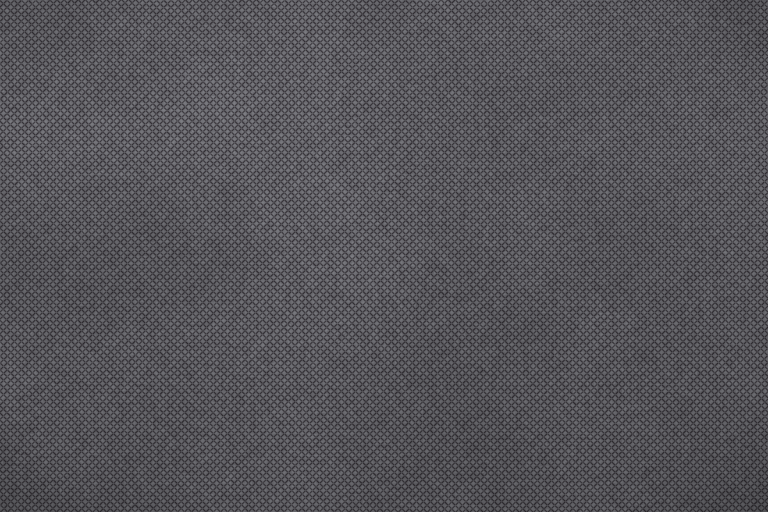
Write a Shadertoy shader that draws this texture.

```glsl
const float REPEATS_ACROSS = 108.0;   // one repeat is two cells wide and two high
const float GROOVE_HALF_LENGTH = 0.42; // in cells
const float GROOVE_RADIUS = 0.15;      // in cells
const float GROOVE_SOFTNESS = 0.10;
const float GROOVE_DEPTH = 1.05;
const float THREAD_TONE = 0.92;
const float THREAD_ROUNDING = 0.16;
const float CELL_VARIATION = 0.26;
const float FIBRE_VARIATION = 0.22;
const float WEAVE_WOBBLE = 0.35;       // in cells
const float BLOTCH_STRENGTH = 0.11;
const vec3 DARK_GREY = vec3(0.24, 0.23, 0.25);
const vec3 LIGHT_GREY = vec3(0.43, 0.43, 0.45);
const int SAMPLES = 3;                 // per pixel side

float hash(vec2 p) {
    vec3 q = fract(p.xyx * 0.1031);
    q += dot(q, q.yzx + 33.33);
    return fract((q.x + q.y) * q.z);
}

float valueNoise(vec2 p) {
    vec2 cell = floor(p);
    vec2 f = fract(p);
    f = f * f * (3.0 - 2.0 * f);
    float low = mix(hash(cell), hash(cell + vec2(1, 0)), f.x);
    float high = mix(hash(cell + vec2(0, 1)), hash(cell + vec2(1, 1)), f.x);
    return mix(low, high, f.y);
}

float layeredNoise(vec2 p) {
    float sum = 0.0;
    float weight = 0.5;
    for (int i = 0; i < 4; i++) {
        sum += weight * valueNoise(p);
        p = p * 2.03 + 17.0;
        weight *= 0.5;
    }
    return sum;
}

float segmentDistance(vec2 p, vec2 halfSegment) {
    float along = clamp(dot(p, halfSegment) / dot(halfSegment, halfSegment), -1.0, 1.0);
    return length(p - halfSegment * along);
}

// Diagonal grooves that change direction from cell to cell
float weaveTone(vec2 p) {
    vec2 cell = floor(p);
    vec2 local = fract(p) - 0.5;
    float slant = mod(cell.x + cell.y, 2.0) < 0.5 ? 1.0 : -1.0;
    vec2 halfGroove = GROOVE_HALF_LENGTH * normalize(vec2(1.0, slant));
    float d = segmentDistance(local, halfGroove) - GROOVE_RADIUS;
    float groove = 1.0 - smoothstep(-GROOVE_SOFTNESS, GROOVE_SOFTNESS, d);

    float variation = CELL_VARIATION * (hash(cell + 5.0) - 0.5);
    float rounding = THREAD_ROUNDING * (smoothstep(0.0, 0.35, d) - 0.5);
    return THREAD_TONE + variation + rounding - GROOVE_DEPTH * groove;
}

void mainImage(out vec4 fragColor, in vec2 fragCoord) {
    vec2 uv = fragCoord / iResolution.xy;
    vec2 canvas = fragCoord / iResolution.x;
    float cellsAcross = 2.0 * REPEATS_ACROSS;

    // Slightly uneven thread spacing
    vec2 wobble = vec2(valueNoise(canvas * 24.0), valueNoise(canvas * 24.0 + 50.0)) - 0.5;

    // Average the weave over the pixel
    float tone = 0.0;
    for (int y = 0; y < SAMPLES; y++) {
        for (int x = 0; x < SAMPLES; x++) {
            vec2 offset = (vec2(x, y) + 0.5) / float(SAMPLES) - 0.5;
            vec2 p = (fragCoord + offset) / iResolution.x * cellsAcross;
            tone += weaveTone(p + WEAVE_WOBBLE * wobble);
        }
    }
    tone /= float(SAMPLES * SAMPLES);
    tone += FIBRE_VARIATION * (valueNoise(canvas * cellsAcross * 1.7) - 0.5);
    vec3 color = mix(DARK_GREY, LIGHT_GREY, tone);

    // Worn blotches, light from the upper left and dim corners
    float blotches = layeredNoise(canvas * vec2(5.0, 6.0) + 3.0) - 0.47;
    float light = 0.93 + 0.10 * uv.y - 0.03 * uv.x;
    light += BLOTCH_STRENGTH * 2.0 * blotches;
    light -= 0.14 * pow(length(uv - 0.5) * 1.414, 4.0);
    light += 0.05 * exp(-9.0 * dot(uv - vec2(0.4, 0.7), uv - vec2(0.4, 0.7)));

    fragColor = vec4(clamp(color * light, 0.0, 1.0), 1.0);
}
```
